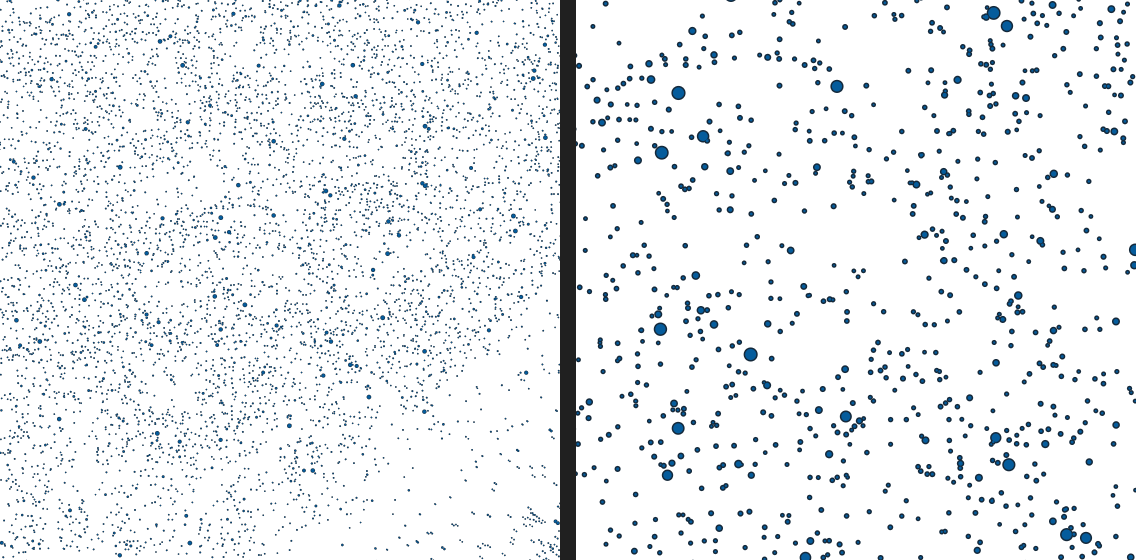
Left, the full canvas; right, a detail of the centre.
Write a WebGL 2 fragment shader that draws this texture.

```glsl
#version 300 es
precision highp float;
// Scattered blue dots with dark rims, clumped on white and thinning into one corner.

uniform vec2 u_resolution;
out vec4 fragColor;

const vec3 PAPER = vec3(1.0);
const vec3 RIM = vec3(0.08, 0.16, 0.23);
const vec3 FILL = vec3(0.02, 0.36, 0.61);
const float RIM_WIDTH = 0.0009;
const float FAR = 0.006;

float hash(vec2 p) {
    return fract(sin(dot(p, vec2(127.1, 311.7))) * 43758.5453);
}

vec2 hash2(vec2 p) {
    return vec2(hash(p), hash(p + vec2(37.7, 91.3)));
}

float valueNoise(vec2 p) {
    vec2 cell = floor(p);
    vec2 f = fract(p);
    f = f * f * (3.0 - 2.0 * f);
    float low = mix(hash(cell), hash(cell + vec2(1.0, 0.0)), f.x);
    float high = mix(hash(cell + vec2(0.0, 1.0)), hash(cell + vec2(1.0)), f.x);
    return mix(low, high, f.y);
}

// Signed depth past the diagonal border of the sparse lower right corner
float cornerDepth(vec2 p) {
    return (p.x - 1.09 * p.y - 0.52) / 1.48;
}

// Share of candidate dots kept around a point
float density(vec2 p, float clumping) {
    float depth = cornerDepth(p);
    float clump = mix(0.53, 0.08 + 0.9 * valueNoise(p * 27.0), clumping);
    float sparse = mix(1.0, 0.2, smoothstep(-0.13, 0.03, depth));
    float cluster = 0.4 * smoothstep(0.2, 0.28, depth);
    float fade = mix(0.65, 1.0, smoothstep(0.0, 0.35, p.y));
    return clump * (sparse * fade + cluster);
}

// Distance to a dot that splits into a slanted pair deep in the corner
float dotDistance(vec2 p, vec2 center, float radius) {
    vec2 axis = vec2(0.8, -0.6);
    vec2 q = p - center;
    float gap = 0.0026 * smoothstep(0.06, 0.2, cornerDepth(center));
    q -= axis * gap * sign(dot(q, axis));
    return length(q) - radius;
}

// Nearest edge among dots scattered over a jittered grid
float scatter(vec2 p, float cells, int perCell, float radius, float clumping, float seed) {
    float nearest = FAR;
    vec2 home = floor(p * cells);
    for (int y = -1; y <= 1; y++) {
        for (int x = -1; x <= 1; x++) {
            vec2 cell = home + vec2(x, y);
            for (int k = 0; k < perCell; k++) {
                vec2 key = cell + vec2(float(k) * 17.31 + seed, seed * 2.37);
                vec2 center = (cell + hash2(key)) / cells;
                float size = radius * mix(0.87, 1.13, hash(key + 5.3));
                float d = dotDistance(p, center, size);
                if (d < nearest && hash(key + 11.9) < density(center, clumping)) {
                    nearest = d;
                }
            }
        }
    }
    return nearest;
}

float coverage(float d, float pixel) {
    return clamp(0.5 - d / pixel, 0.0, 1.0);
}

void main() {
    vec2 p = gl_FragCoord.xy / u_resolution.y;
    float pixel = 1.0 / u_resolution.y;

    // Fine grains, medium dots and a few large discs
    float d = scatter(p, 44.0, 6, 0.0016, 1.0, 3.1);
    d = min(d, scatter(p, 22.0, 2, 0.0023, 0.8, 57.7));
    d = min(d, scatter(p, 10.0, 2, 0.0038, 0.3, 113.9));

    // Blue centre inside a dark rim
    vec3 ink = mix(RIM, FILL, coverage(d + RIM_WIDTH, pixel));
    fragColor = vec4(mix(PAPER, ink, coverage(d, pixel)), 1.0);
}
```
